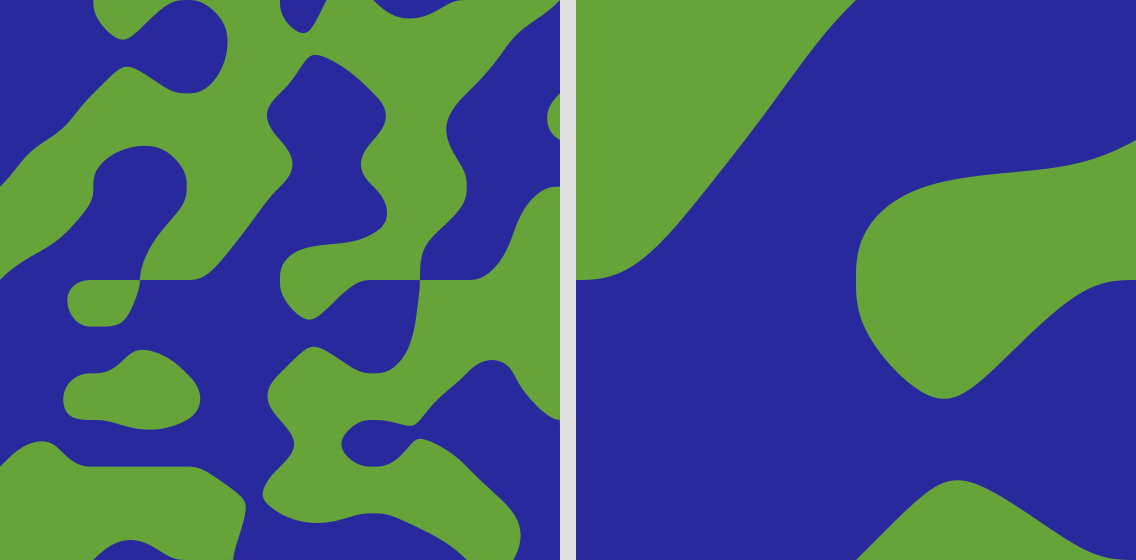
Left, the full canvas; right, a detail of the centre.
A Shadertoy shader for this pattern:

```glsl
// Two-colour camouflage: the sign of one octave of gradient noise.
// Lattice gradients point only along axes or diagonals, which gives long
// straight borders, rounded lobes and checkered crossings.

const vec3 LEAF_GREEN = vec3(0.40, 0.64, 0.22);
const vec3 DEEP_BLUE  = vec3(0.16, 0.16, 0.62);

const float CELLS_ACROSS   = 6.0;
const float VERTICAL_SHARE = 0.42;  // gradients giving horizontal borders
const float SIDEWAYS_SHARE = 0.24;  // gradients giving vertical borders
const uint  SEED = 37u;

// Integer hash of a lattice point
uint hashPoint(ivec2 point, uint seed) {
    uint h = uint(point.x) * 1597334677u ^ uint(point.y) * 3812015801u;
    h ^= seed * 2654435769u;
    h = (h ^ (h >> 16)) * 2146121005u;
    h = (h ^ (h >> 15)) * 2221713035u;
    return h ^ (h >> 16);
}

// Axis or diagonal gradient; diagonals keep their full length
vec2 latticeGradient(ivec2 point, uint seed) {
    uint h = hashPoint(point, seed);
    vec2 signs = vec2(h & 1u, (h >> 1) & 1u) * 2.0 - 1.0;
    float kind = float(h >> 8) / 16777216.0;
    if (kind < VERTICAL_SHARE) return vec2(0.0, signs.y);
    if (kind < VERTICAL_SHARE + SIDEWAYS_SHARE) return vec2(signs.x, 0.0);
    return signs;
}

// Contribution of one cell corner
float cornerValue(ivec2 cell, ivec2 corner, vec2 local, uint seed) {
    return dot(latticeGradient(cell + corner, seed), local - vec2(corner));
}

float gradientNoise(vec2 p, uint seed) {
    ivec2 cell = ivec2(floor(p));
    vec2 local = fract(p);
    vec2 fade = local * local * local * (local * (local * 6.0 - 15.0) + 10.0);
    float lower = mix(cornerValue(cell, ivec2(0, 0), local, seed),
                      cornerValue(cell, ivec2(1, 0), local, seed), fade.x);
    float upper = mix(cornerValue(cell, ivec2(0, 1), local, seed),
                      cornerValue(cell, ivec2(1, 1), local, seed), fade.x);
    return mix(lower, upper, fade.y);
}

// Share of a pixel on the positive side of the zero contour
float positiveCoverage(float value) {
    float pixelStep = max(length(vec2(dFdx(value), dFdy(value))), 1e-5);
    return clamp(value / pixelStep + 0.5, 0.0, 1.0);
}

void mainImage(out vec4 fragColor, in vec2 fragCoord) {
    vec2 p = fragCoord / iResolution.y * CELLS_ACROSS;
    float field = gradientNoise(p, SEED);
    vec3 color = mix(DEEP_BLUE, LEAF_GREEN, positiveCoverage(field));
    fragColor = vec4(color, 1.0);
}
```
